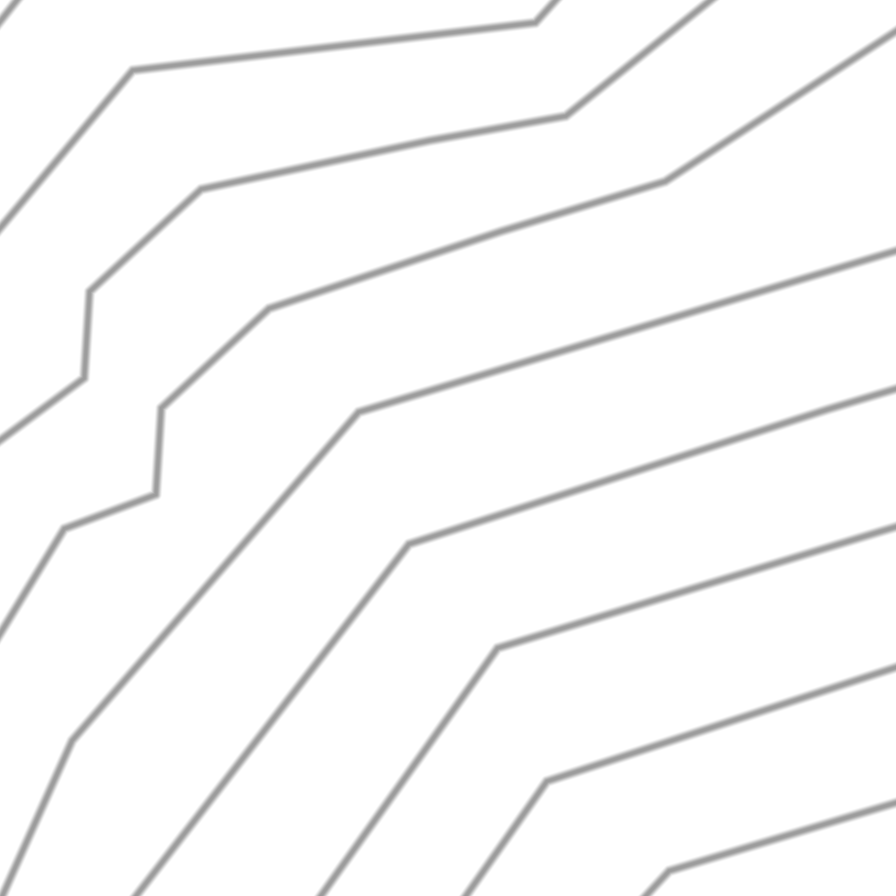
Give the GLSL for this pattern, as a WebGL 2 fragment shader.

```glsl
#version 300 es
precision highp float;

uniform vec2 u_resolution;
out vec4 fragColor;

float hash(vec2 p) {
    return fract(sin(dot(p, vec2(127.1, 311.7))) * 43758.5453);
}

float segmentDistance(vec2 p, vec2 a, vec2 b) {
    vec2 ab = b - a;
    float t = clamp(dot(p - a, ab) / dot(ab, ab), 0.0, 1.0);
    return length(p - a - t * ab);
}

// Height of a contour relative to its bend: steep on the left, gentle on the right
float slopeProfile(float x, float line) {
    if (x < 0.0) return 0.7 * x - 1.4 * x * x;
    float gentle = mix(0.06, 0.3, clamp(line / 2.0, 0.0, 1.0));
    float climb = max(0.0, 1.05 - 0.35 * line);
    return gentle * x + climb * max(0.0, x - 0.42);
}

// Corner j of a contour; the two craggy lines have more corners and a ledge
vec2 contourVertex(int line, int j) {
    float k = float(line);
    bool craggy = line == 1 || line == 2;
    float jitter = 0.5 * (hash(vec2(k + 3.0, float(j) + 9.0)) - 0.5);
    float x = (float(j) + jitter) * (craggy ? 0.2 : 0.4);
    if (j == 0) x = 0.16 * jitter;
    float drop = 0.0;
    if (craggy && j < 0) {
        if (j == -1) x = -0.14;
        else if (j == -2) { x = -0.146; drop = 0.09; }
        else x = (float(j) + 1.7 + jitter) * 0.2;
    }
    vec2 bend = vec2(0.16, 0.93) + k * vec2(0.08, -0.13);
    return bend + vec2(x, slopeProfile(x, k) - drop);
}

void main() {
    vec2 p = gl_FragCoord.xy / u_resolution.y;

    // Distance to the nearest contour
    float d = 1.0;
    for (int line = -1; line < 9; line++) {
        vec2 a = contourVertex(line, -4);
        for (int j = -3; j <= 5; j++) {
            vec2 b = contourVertex(line, j);
            d = min(d, segmentDistance(p, a, b));
            a = b;
        }
    }

    // Soft grey stroke on white
    float edge = max(0.0075, 1.0 / u_resolution.y);
    float ink = 1.0 - smoothstep(0.0005, edge, d);
    vec3 paper = vec3(1.0);
    vec3 stroke = vec3(0.61);
    fragColor = vec4(mix(paper, stroke, ink), 1.0);
}
```
